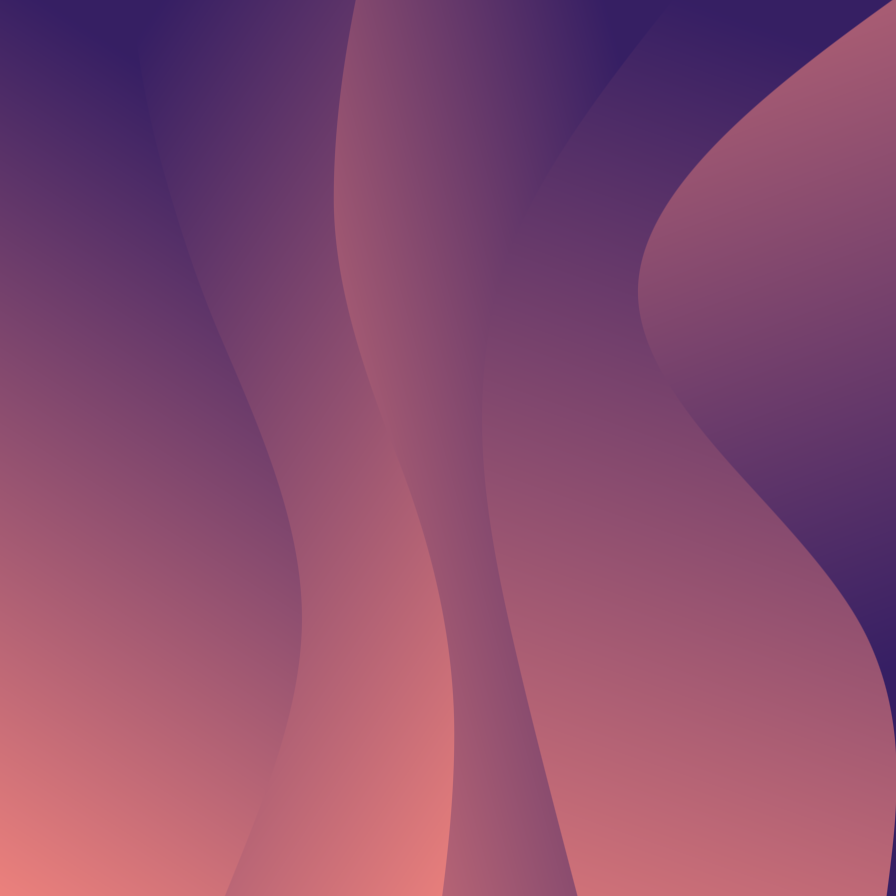
Reproduce this background procedurally as a WebGL 2 fragment shader.

```glsl
#version 300 es
precision highp float;
// Five tall, wavy folds that fade between indigo and coral.
// Each border is a smooth cubic curve x(y); each fold has its own
// linear gradient, and folds are layered from left to right.

uniform vec2 u_resolution;
out vec4 fragColor;

const vec3 INDIGO = vec3(0.21, 0.12, 0.39);
const vec3 CORAL = vec3(0.925, 0.505, 0.487);

// Cubic Hermite value between two knots, each (y, x, slope dx/dy)
float hermite(float y, vec3 a, vec3 b) {
    float span = b.x - a.x;
    float t = clamp((y - a.x) / span, 0.0, 1.0);
    float s = 1.0 - t;
    float ends = mix(a.y, b.y, t * t * (3.0 - 2.0 * t));
    return ends + span * t * s * (s * a.z - t * b.z);
}

// Border position at height y, for knots listed from top to bottom
float border(float y, vec3 knots[5]) {
    float x = knots[0].y;
    for (int i = 0; i < 4; i++) {
        if (y <= knots[i].x) x = hermite(y, knots[i], knots[i + 1]);
    }
    return x;
}

// Linear gradient: plane holds the x slope, y slope and offset
vec3 foldColor(vec2 p, vec3 plane) {
    float warmth = clamp(dot(vec3(p, 1.0), plane), 0.0, 1.0);
    return mix(INDIGO, CORAL, warmth);
}

// Smooth coverage of the area to the right of a border
float rightOf(float x, float edge) {
    float side = x - edge;
    float soft = 0.7 * fwidth(side);
    return smoothstep(-soft, soft, side);
}

void main() {
    vec2 p = gl_FragCoord.xy / u_resolution;

    // Borders from left to right
    float edge1 = border(p.y, vec3[5](
        vec3(1.0, 0.147, -0.10), vec3(0.811, 0.182, -0.28),
        vec3(0.622, 0.247, -0.43), vec3(0.310, 0.337, 0.0),
        vec3(0.0, 0.251, 0.40)));
    float edge2 = border(p.y, vec3[5](
        vec3(1.0, 0.397, 0.20), vec3(0.779, 0.3725, 0.0),
        vec3(0.488, 0.444, -0.39), vec3(0.180, 0.507, 0.0),
        vec3(0.0, 0.4935, 0.13)));
    float edge3 = border(p.y, vec3[5](
        vec3(1.0, 0.751, 0.80), vec3(0.772, 0.5925, 0.52),
        vec3(0.531, 0.538, 0.0), vec3(0.284, 0.573, -0.23),
        vec3(0.0, 0.6445, -0.26)));
    float edge4 = border(p.y, vec3[5](
        vec3(1.0, 0.996, 1.40), vec3(0.6745, 0.712, 0.0),
        vec3(0.466, 0.8295, -0.91), vec3(0.284, 0.970, -0.46),
        vec3(0.0, 0.9895, 0.13)));

    // Folds, each covering the one before it
    vec3 color = foldColor(p, vec3(-0.62, -0.97, 1.0));
    color = mix(color, foldColor(p, vec3(1.0, -0.66, 0.48)), rightOf(p.x, edge1));
    color = mix(color, foldColor(p, vec3(-1.54, -0.42, 1.46)), rightOf(p.x, edge2));
    color = mix(color, foldColor(p, vec3(-0.28, -0.81, 1.025)), rightOf(p.x, edge3));
    color = mix(color, foldColor(p, vec3(-0.31, 0.845, 0.095)), rightOf(p.x, edge4));

    fragColor = vec4(color, 1.0);
}
```
